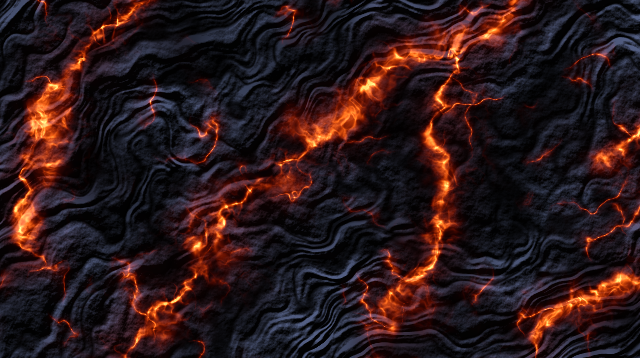
Write a Shadertoy shader that draws this texture.

```glsl
// Cooling lava field: wrinkled blue-black rock split by glowing molten channels.
// Rock is a lit height field of warped, stretched gradient noise; channels are
// bent segments warped by noise, with hairline cracks along noise contours.

vec2 gradientAt(vec2 cell) {
    float h = fract(sin(dot(cell, vec2(127.1, 311.7))) * 43758.545);
    return vec2(cos(h * 6.2832), sin(h * 6.2832));
}

float noise(vec2 p) {
    vec2 i = floor(p), f = p - i;
    vec2 u = f * f * f * (f * (f * 6.0 - 15.0) + 10.0);
    vec2 e = vec2(0.0, 1.0);
    float low = mix(dot(gradientAt(i), f), dot(gradientAt(i + e.yx), f - e.yx), u.x);
    float high = mix(dot(gradientAt(i + e), f - e), dot(gradientAt(i + 1.0), f - 1.0), u.x);
    return 1.4 * mix(low, high, u.y);
}

float fbm(vec2 p) {
    float sum = 0.0, amp = 0.5;
    for (int i = 0; i < 4; i++) {
        sum += amp * noise(p);
        p = mat2(1.6, 1.2, -1.2, 1.6) * p + 3.7;
        amp *= 0.5;
    }
    return sum;
}

vec2 warp(vec2 p, float freq, float amount) {
    return p + amount * vec2(fbm(p * freq + 4.3), fbm(p * freq + 19.8));
}

// Returns rock height in x and openness of the folds in y
vec2 rock(vec2 p) {
    vec2 q = warp(p, 1.9, 0.42);
    vec2 flow = vec2(dot(q, vec2(0.82, 0.57)), dot(q, vec2(-0.57, 0.82)));
    float rough = smoothstep(-0.35, 0.3, noise(p * 2.6 + 8.0));
    float fold = abs(noise(flow * vec2(3.5, 13.0)));
    float height = 0.12 * fbm(q * 3.2 + 2.0) + 0.045 * fold;
    height += mix(0.35, 1.0, rough) * 0.022 * noise(flow * vec2(10.0, 42.0));
    height += 0.014 * fbm(p * 38.0);
    return vec2(height, smoothstep(0.0, 0.22, fold));
}

// Returns channel heat in x and distance to the nearest channel in y
vec2 channels(vec2 p) {
    vec4 ends[6] = vec4[6](
        vec4(0.09, 0.26, 0.37, 1.04), vec4(0.32, -0.03, 1.19, 0.88),
        vec4(1.13, 0.11, 1.26, 0.93), vec4(1.23, 0.86, 1.46, 1.04),
        vec4(1.48, -0.02, 1.83, 0.27), vec4(1.72, 0.56, 1.84, 0.65));
    float bends[6] = float[6](0.08, 0.03, -0.04, -0.02, 0.02, 0.0);
    float sizes[6] = float[6](0.85, 1.15, 1.15, 0.8, 0.85, 1.2);
    vec2 q = warp(p, 3.6, 0.15);
    q = warp(q, 15.0, 0.045);
    float width = 0.007 + 0.036 * smoothstep(-0.25, 0.45, noise(p * 5.5 + 1.7));
    float heat = 0.0, nearest = 9.0;
    for (int i = 0; i < 6; i++) {
        vec2 axis = ends[i].zw - ends[i].xy, rel = q - ends[i].xy;
        float along = clamp(dot(rel, axis) / dot(axis, axis), 0.0, 1.0);
        vec2 side = normalize(vec2(-axis.y, axis.x));
        vec2 bend = side * bends[i] * 4.0 * along * (1.0 - along);
        float d = length(rel - axis * along - bend);
        heat = max(heat, exp(-pow(d / (width * sizes[i]), 1.4)));
        nearest = min(nearest, d);
    }
    return vec2(heat, nearest);
}

// Hairline glow along the zero contour of a warped noise, broken into pieces
float cracks(vec2 p, float freq, float seed) {
    vec2 q = warp(p, 6.0, 0.13);
    float d = abs(noise(q * freq + seed)) / (freq * 1.3);
    float broken = smoothstep(0.12, 0.5, noise(p * 4.2 + seed * 1.9));
    return broken * (0.65 * exp(-d / 0.004) + 0.16 * exp(-d / 0.018));
}

void mainImage(out vec4 fragColor, in vec2 fragCoord) {
    vec2 p = fragCoord / iResolution.y;

    // Rock lit from the upper left
    vec2 ground = rock(p);
    float slope = (ground.x - rock(p + vec2(-0.0015, 0.0037)).x) / 0.004;
    float plate = smoothstep(-0.4, 0.35, fbm(p * 3.0 + 11.0));
    float shade = clamp(0.72 + 0.75 * slope, 0.06, 2.3);
    shade *= mix(0.3, 1.0, ground.y) * mix(0.55, 1.45, plate);

    // Molten channels, veined and partly covered by dark crust
    vec2 lava = channels(p);
    vec2 grain = warp(p, 9.0, 0.06);
    float vein = 1.0 - smoothstep(0.0, 0.36, abs(noise(grain * 21.0)));
    float fineVein = 1.0 - smoothstep(0.0, 0.4, abs(noise(grain * 44.0 + 5.0)));
    float crust = smoothstep(-0.05, 0.4, noise(grain * 13.0 + 9.0));
    float heat = lava.x * (0.52 + 0.32 * vein + 0.25 * fineVein) * (1.0 - 0.6 * crust);

    // Side veins, scattered cracks and the red glow on nearby rock
    float patches = smoothstep(-0.05, 0.4, noise(p * 7.0 + 3.0));
    heat += 0.5 * vein * vein * patches * exp(-lava.y / 0.045) * (0.4 + 0.6 * fineVein);
    float hairlines = max(cracks(p, 3.4, 2.6), cracks(p, 5.2, 13.1));
    heat = max(heat, hairlines * (0.65 + 0.5 * fineVein));
    heat += 0.17 * exp(-lava.y / 0.045) * (0.35 + 0.65 * min(shade, 1.5));
    heat = clamp(heat, 0.0, 1.1);

    vec3 color = vec3(0.098, 0.112, 0.155) * shade;
    color *= 1.0 - 0.55 * exp(-lava.y / 0.05);
    color += vec3(1.3 * heat, 0.72 * heat * heat, 0.3 * pow(heat, 4.0));
    fragColor = vec4(min(color, 1.0), 1.0);
}
```
